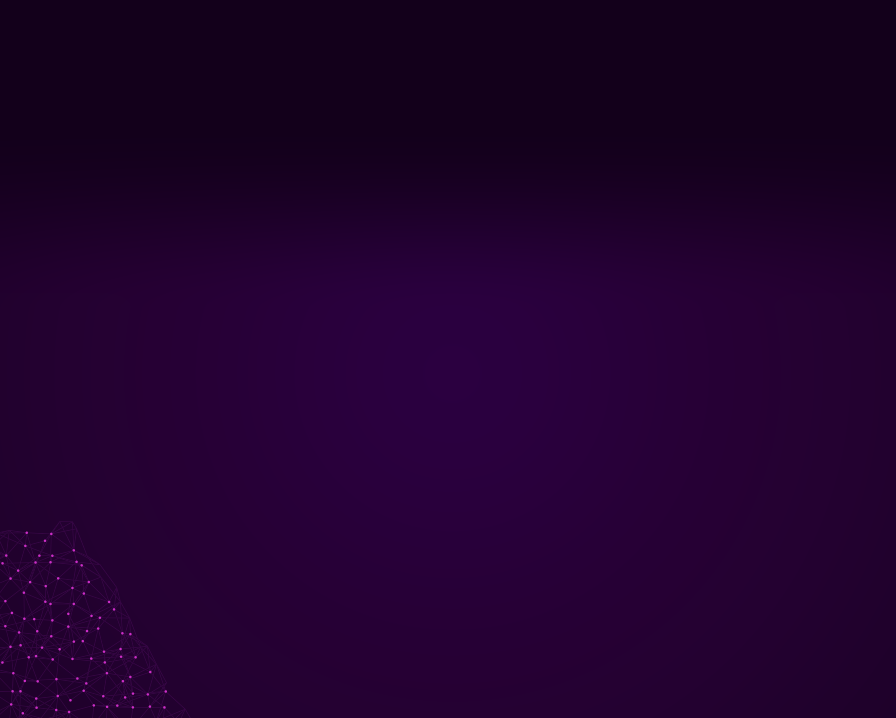
Give the GLSL for this background, as a WebGL 2 fragment shader.

```glsl
#version 300 es
precision highp float;

uniform vec2 u_resolution;
out vec4 fragColor;

// Backdrop
const vec3 GLOW_COLOR = vec3(0.167, 0.0, 0.250);
const vec3 MID_COLOR = vec3(0.147, 0.002, 0.200);
const vec3 EDGE_COLOR = vec3(0.115, 0.002, 0.160);
const vec3 TOP_COLOR = vec3(0.074, 0.0, 0.106);
const vec2 GLOW_CENTER = vec2(0.505, 0.48);
const float MID_RADIUS = 0.50;
const float EDGE_RADIUS = 0.88;
const float SHADE_START = 0.57;
const float SHADE_END = 0.83;

// Corner network, in units of canvas height
const vec3 DOT_COLOR = vec3(0.80, 0.18, 0.78);
const vec3 LINK_COLOR = vec3(0.48, 0.10, 0.56);
const float CELL = 0.0222;
const float JITTER = 0.78;
const float DOT_RADIUS = 0.0017;
const float LINK_HALF_WIDTH = 0.0004;
const float LINK_OPACITY = 0.27;
const float LINK_REACH = 0.046;
const float LINK_CHANCE = 0.62;
const float MESH_WIDTH = 0.255;
const float MESH_SLOPE = 0.60;
const float MESH_HEIGHT = 0.258;
const float STRAND_MARGIN = 0.018;

float hash(vec2 p) {
    vec3 q = fract(p.xyx * vec3(0.1031, 0.1030, 0.0973));
    q += dot(q, q.yzx + 33.33);
    return fract((q.x + q.y) * q.z);
}

vec2 nodePosition(vec2 cell) {
    vec2 offset = vec2(hash(cell + 17.0), hash(cell + 61.0)) - 0.5;
    return (cell + 0.5 + JITTER * offset) * CELL;
}

// Negative inside the sloped corner region
float meshEdge(vec2 p) {
    return max(p.x + MESH_SLOPE * p.y - MESH_WIDTH, p.y - MESH_HEIGHT);
}

float segmentDistance(vec2 p, vec2 a, vec2 b) {
    vec2 ab = b - a;
    float t = clamp(dot(p - a, ab) / dot(ab, ab), 0.0, 1.0);
    return length(p - a - t * ab);
}

float coverage(float dist, float pixel) {
    return clamp(0.5 - dist / pixel, 0.0, 1.0);
}

vec3 backdrop(vec2 p, float aspect) {
    float r = length(p - GLOW_CENTER * vec2(aspect, 1.0));
    vec3 color = mix(GLOW_COLOR, MID_COLOR, smoothstep(0.0, MID_RADIUS, r));
    color = mix(color, EDGE_COLOR, smoothstep(MID_RADIUS * 0.8, EDGE_RADIUS, r));
    return mix(color, TOP_COLOR, smoothstep(SHADE_START, SHADE_END, p.y));
}

// x: link coverage, y: dot coverage
vec2 network(vec2 p, float pixel) {
    vec2 home = floor(p / CELL);
    vec2 ink = vec2(0.0);
    for (int j = -2; j <= 2; j++)
    for (int i = -2; i <= 2; i++) {
        vec2 cellA = home + vec2(i, j);
        vec2 a = nodePosition(cellA);
        float edge = meshEdge(a);
        if (edge > STRAND_MARGIN) continue;
        if (edge < 0.0) {
            ink.y = max(ink.y, coverage(length(p - a) - DOT_RADIUS, pixel));
        }
        // Each pair is visited once, from its left or lower node
        for (int v = -2; v <= 2; v++)
        for (int u = 0; u <= 2; u++) {
            if (u == 0 && v <= 0) continue;
            vec2 cellB = cellA + vec2(u, v);
            vec2 b = nodePosition(cellB);
            bool linked = hash(cellA * 3.0 + cellB * 7.0 + 150.0) < LINK_CHANCE;
            if (!linked || meshEdge(b) > STRAND_MARGIN) continue;
            if (distance(a, b) > LINK_REACH) continue;
            float d = segmentDistance(p, a, b) - LINK_HALF_WIDTH;
            ink.x = max(ink.x, coverage(d, pixel));
        }
    }
    return ink;
}

void main() {
    vec2 p = gl_FragCoord.xy / u_resolution.y;
    float pixel = 1.0 / u_resolution.y;
    vec3 color = backdrop(p, u_resolution.x / u_resolution.y);

    if (meshEdge(p) < STRAND_MARGIN + CELL) {
        vec2 ink = network(p, pixel);
        color = mix(color, LINK_COLOR, ink.x * LINK_OPACITY);
        color = mix(color, DOT_COLOR, ink.y);
    }
    fragColor = vec4(color, 1.0);
}
```
